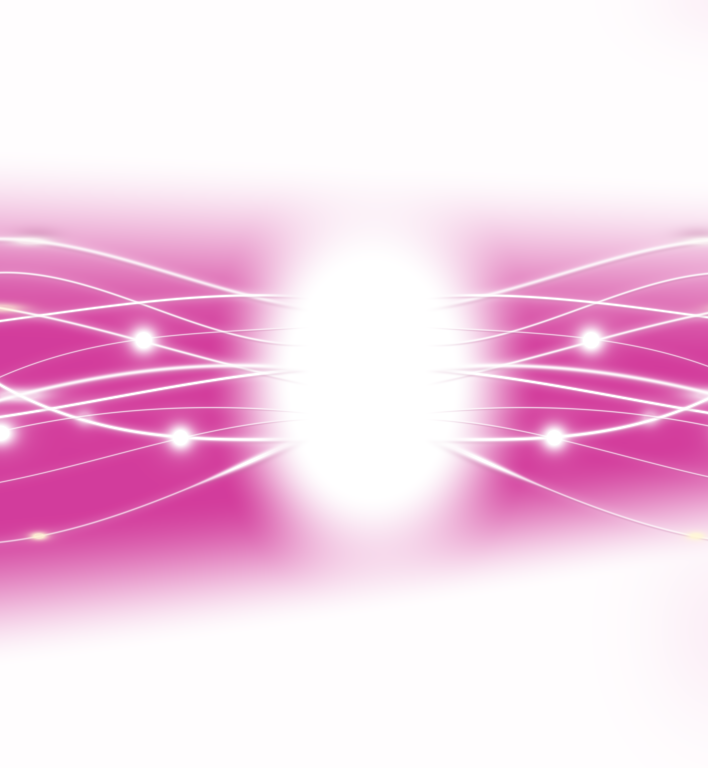
Write a Shadertoy shader that draws this background.

```glsl
// Mirrored strands of white light sweep over a magenta band into a bright oval core.

const vec3 PAPER  = vec3(1.0, 0.992, 0.996);
const vec3 PINK   = vec3(0.825, 0.235, 0.610);
const vec3 SHADOW = vec3(0.690, 0.360, 0.560);
const vec3 WARM   = vec3(1.0, 0.960, 0.800);

const float MIRROR_X = 0.519;           // axis shared by both bundles
const float KNOT_STEP = 0.1338;         // spacing of the strand knots
const vec2 CORE_CENTER = vec2(0.526, 0.505);
const vec2 CORE_RADIUS = vec2(0.190, 0.250);

// Strand heights at four evenly spaced knots, from the outside inward
const int STRANDS = 11;
const vec4 KNOTS[STRANDS] = vec4[](
    vec4(0.689, 0.672, 0.637, 0.605), vec4(0.645, 0.625, 0.582, 0.553),
    vec4(0.582, 0.599, 0.612, 0.615), vec4(0.599, 0.572, 0.539, 0.508),
    vec4(0.509, 0.548, 0.565, 0.573), vec4(0.479, 0.507, 0.522, 0.522),
    vec4(0.457, 0.478, 0.500, 0.517), vec4(0.499, 0.449, 0.430, 0.428),
    vec4(0.438, 0.460, 0.469, 0.466), vec4(0.372, 0.401, 0.432, 0.453),
    vec4(0.294, 0.320, 0.365, 0.419));

// Strand style: half width, opacity, halo
const vec3 STYLE[STRANDS] = vec3[](
    vec3(0.0026, 0.65, 0.20), vec3(0.0015, 0.75, 0.10),
    vec3(0.0017, 0.95, 0.15), vec3(0.0018, 0.70, 0.22),
    vec3(0.0011, 0.55, 0.05), vec3(0.0028, 0.70, 0.25),
    vec3(0.0019, 1.00, 0.18), vec3(0.0024, 0.85, 0.25),
    vec3(0.0011, 0.60, 0.05), vec3(0.0011, 0.55, 0.05),
    vec3(0.0013, 0.55, 0.10));

// Sparks: distance from the axis and height; then radii, strength, warmth
const int SPARKS = 8;
const vec2 SPARK_POS[SPARKS] = vec2[](
    vec2(0.316, 0.557), vec2(0.264, 0.430), vec2(0.519, 0.436), vec2(0.399, 0.456),
    vec2(0.464, 0.302), vec2(0.491, 0.485), vec2(0.475, 0.686), vec2(0.519, 0.599));
const vec4 SPARK_SHAPE[SPARKS] = vec4[](
    vec4(0.017, 0.017, 1.0, 0.0), vec4(0.016, 0.016, 1.0, 0.0),
    vec4(0.020, 0.016, 1.0, 0.0), vec4(0.012, 0.011, 0.45, 0.0),
    vec4(0.011, 0.005, 0.9, 0.8), vec4(0.040, 0.009, 0.65, 0.0),
    vec4(0.026, 0.006, 0.7, 0.1), vec4(0.030, 0.006, 0.6, 0.8));

float bell(float x) { return exp(-x * x); }

// Cubic through values at t = 0, 1, 2, 3; returns height and slope
vec2 strandCurve(vec4 k, float t) {
    float d1 = k.y - k.x;
    float d2 = (k.z - 2.0 * k.y + k.x) / 2.0;
    float d3 = (k.w - 3.0 * k.z + 3.0 * k.y - k.x) / 6.0;
    float height = k.x + t * (d1 + (t - 1.0) * (d2 + (t - 2.0) * d3));
    float slope = d1 + d2 * (2.0 * t - 1.0) + d3 * (3.0 * t * t - 6.0 * t + 2.0);
    return vec2(height, slope);
}

// Density of the magenta band, whose lower edge climbs to the right
float bandDensity(vec2 uv) {
    float top = mix(0.685, 0.645, uv.x);
    float bottom = mix(0.228, 0.350, uv.x) + 0.018 * uv.x * (uv.x - 1.0);
    float softness = mix(0.100, 0.080, uv.x);
    float band = smoothstep(bottom - softness, bottom + softness, uv.y)
               * (1.0 - smoothstep(top - 0.130, top + 0.125, uv.y));
    float haze = 0.07 * bell((uv.x - 1.02) / 0.10) * bell((uv.y - 0.18) / 0.12)
               + 0.06 * bell((uv.x - 1.02) / 0.10) * bell((uv.y - 1.0) / 0.06);
    return min(band + haze, 1.0);
}

void mainImage(out vec4 fragColor, in vec2 fragCoord) {
    vec2 uv = fragCoord / iResolution.xy;
    float aspect = iResolution.x / iResolution.y;
    float pixel = 1.0 / iResolution.y;
    float side = abs(uv.x - MIRROR_X);
    float t = (MIRROR_X - side) / KNOT_STEP;

    vec3 color = mix(PAPER, PINK, bandDensity(uv));

    // Dim smudges behind the upper strands
    vec2 smudge = (vec2(side, uv.y) - vec2(0.468, 0.692)) / vec2(0.032, 0.011);
    color = mix(color, SHADOW, 0.35 * exp(-dot(smudge, smudge)));

    // Oval core, laid before the strands so their tips reach into it
    float core = length((uv - CORE_CENTER) / CORE_RADIUS);
    color = mix(vec3(1.0), color, smoothstep(0.60, 1.25, core));

    // Strands with a thin shadow below and a soft halo
    float tip = 1.0 - smoothstep(2.7, 3.3, t);
    for (int i = 0; i < STRANDS; i++) {
        vec2 curve = strandCurve(KNOTS[i], t);
        float slope = curve.y / (KNOT_STEP * aspect);
        float dist = (uv.y - curve.x) / sqrt(1.0 + slope * slope);
        float swell = i == STRANDS - 1 ? smoothstep(1.9, 2.7, t) : 0.0;
        float width = max(STYLE[i].x + 0.0028 * swell, 0.7 * pixel);
        float opacity = mix(STYLE[i].y, 1.0, swell);
        color = mix(color, SHADOW, 0.22 * tip * bell((dist + 1.5 * width) / width));
        float light = opacity * bell(dist / width) + STYLE[i].z * bell(dist / 0.008);
        color = mix(color, vec3(1.0), min(light, 1.0) * tip);
    }

    // Sparks where strands meet
    for (int i = 0; i < SPARKS; i++) {
        vec4 shape = SPARK_SHAPE[i];
        vec2 offset = (vec2(side, uv.y) - SPARK_POS[i]) * vec2(aspect, 1.0) / shape.xy;
        float r2 = dot(offset, offset);
        float light = shape.z * min(exp(-r2) * 1.15 + 0.20 * exp(-r2 * 0.25), 1.0);
        color = mix(color, mix(vec3(1.0), WARM, shape.w), min(light, 1.0));
    }

    fragColor = vec4(color, 1.0);
}
```
